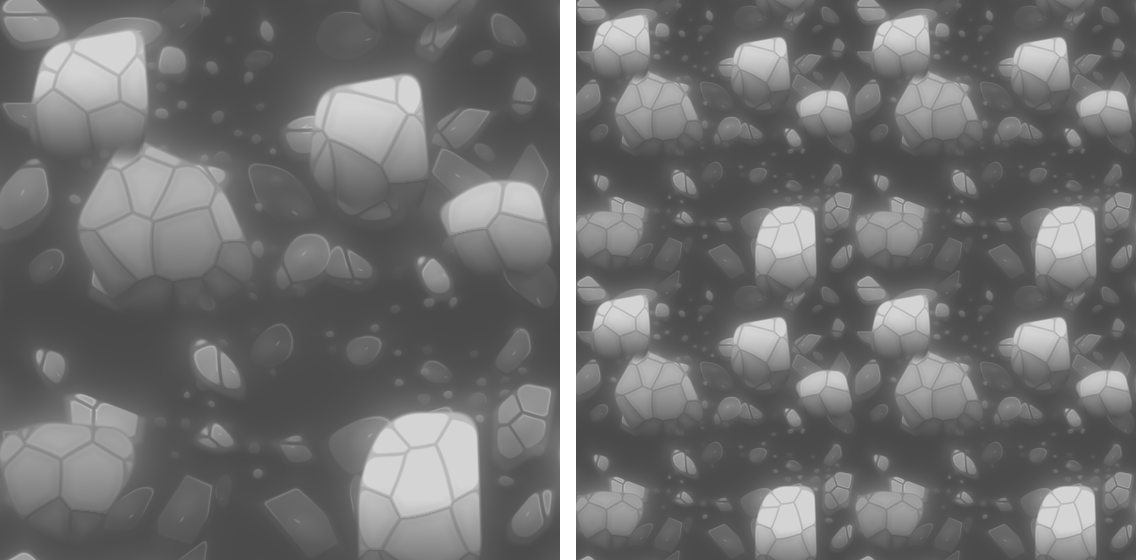
Left, the tile; right, the same tile 2 across and 2 down.
Reproduce this texture map procedurally as a WebGL 2 fragment shader.

```glsl
#version 300 es
precision highp float;

uniform vec2 u_resolution;
out vec4 outColor;

#define GROUND 0.283
#define BOULDER_GRID vec2(2.0, 3.0)
#define BOULDER_RADII vec2(0.095, 0.19)
#define PIECE_GRID 10.0
#define STONE_GRID vec2(7.0)
#define STONE_RADII vec2(0.04, 0.085)
#define COBBLE_GRID vec2(12.0)
#define COBBLE_RADII vec2(0.018, 0.038)
#define PEBBLE_GRID vec2(23.0)
#define PEBBLE_RADII vec2(0.01, 0.021)
#define EDGE 0.004
#define TAU 6.2831853

float hash(vec2 p) {
  return fract(sin(dot(p, vec2(127.1, 311.7))) * 43758.5453);
}

vec2 hash2(vec2 p) {
  return vec2(hash(p), hash(p + vec2(37.2, 17.9)));
}

// Value noise that wraps after n cells
float noise(vec2 uv, float n) {
  vec2 cell = floor(uv * n), f = fract(uv * n);
  f = f * f * (3.0 - 2.0 * f);
  float a = hash(mod(cell, n)), b = hash(mod(cell + vec2(1, 0), n));
  float c = hash(mod(cell + vec2(0, 1), n)), d = hash(mod(cell + 1.0, n));
  return mix(mix(a, b, f.x), mix(c, d, f.x), f.y);
}

float smoothMax(float a, float b, float k) {
  float h = max(k - abs(a - b), 0.0) / k;
  return max(a, b) + h * h * k * 0.25;
}

// Distance to a random polygon with rounded corners
float hull(vec2 p, float r, float roundness, vec2 seed) {
  float d = -1.0;
  for (int i = 0; i < 6; i++) {
    vec2 rnd = hash2(seed + float(i) * vec2(3.7, 5.3));
    float angle = (float(i) + 0.7 * rnd.x) * TAU / 6.0;
    float side = dot(p, vec2(cos(angle), sin(angle))) - r * mix(0.55, 1.0, rnd.y);
    d = smoothMax(d, side, roundness * r);
  }
  return d;
}

// Wrapped Voronoi: border distance, height of the piece centre, piece value
vec3 pieces(vec2 uv) {
  vec2 g = uv * PIECE_GRID, cell = floor(g), nearest = vec2(8.0), id = cell;
  for (int j = -1; j <= 1; j++)
  for (int i = -1; i <= 1; i++) {
    vec2 c = cell + vec2(i, j);
    vec2 v = c + 0.05 + 0.9 * hash2(mod(c, PIECE_GRID) + 71.0) - g;
    if (dot(v, v) < dot(nearest, nearest)) { nearest = v; id = c; }
  }
  float border = 8.0;
  for (int j = -2; j <= 2; j++)
  for (int i = -2; i <= 2; i++) {
    vec2 c = id + vec2(i, j);
    vec2 v = c + 0.05 + 0.9 * hash2(mod(c, PIECE_GRID) + 71.0) - g;
    vec2 gap = v - nearest;
    if (i != 0 || j != 0) border = min(border, dot(0.5 * (v + nearest), normalize(gap)));
  }
  return vec3(border / PIECE_GRID, nearest.y / PIECE_GRID, hash(mod(id, PIECE_GRID) + 23.0));
}

// Loose stones: dim skirt, lit cap, partial rim and a small glint
float addStones(float tone, vec2 uv, float border, vec2 grid, vec2 radii, float share, float cluster, float seed) {
  vec2 base = floor(uv * grid);
  for (int j = -1; j <= 1; j++)
  for (int i = -1; i <= 1; i++) {
    vec2 cell = base + vec2(i, j), id = mod(cell, grid) + seed;
    vec2 rnd = hash2(id + 5.1), kind = hash2(id + 11.7);
    float crowd = 2.0 * smoothstep(0.35, 0.75, noise((id - seed) / grid, 5.0));
    if (hash(id + 2.3) > share * mix(1.0, crowd, cluster)) continue;

    vec2 p = uv - (cell + 0.2 + 0.6 * hash2(id)) / grid;
    float r = mix(radii.x, radii.y, rnd.x), angle = (rnd.y - 0.5) * 2.8;
    float detail = smoothstep(0.015, 0.05, r);
    vec2 axis = vec2(cos(angle), sin(angle));
    vec2 q = vec2(dot(p, axis), dot(p, vec2(-axis.y, axis.x)));
    q *= mix(vec2(0.95, 1.05), vec2(0.8, 1.25), detail);
    vec2 up = vec2(axis.y, axis.x) * r;
    float roundness = mix(0.7, mix(0.06, 0.5, kind.x), detail);
    float lift = mix(0.05, mix(0.16, 0.31, detail), pow(kind.y, 1.5));
    float light = smoothstep(-1.0, 0.8, p.y / r);

    float skirt = hull(q, r, roundness, id);
    float cap = hull(q - 0.12 * up, r * 0.86, roundness, id);
    float soft = min(EDGE, r * 0.13);
    if (kind.y > 0.5 && detail > 0.8) cap = smoothMax(cap, 0.0008 - border, 0.01);
    float reach = smoothstep(1.15, 0.6, length(p * grid));
    tone += 0.25 * lift * light * reach * exp(-max(skirt, 0.0) / (0.4 * r));

    float level = GROUND + lift * mix(0.2, 0.6, light);
    tone = max(tone, mix(tone, level, smoothstep(soft, -2.0 * soft, skirt)));
    level = GROUND + lift * mix(0.45, 1.1, light);
    level += 0.025 * detail * smoothstep(0.5, 0.1, length(q / r - 0.3 * (rnd - 0.3)));
    float rim = exp(-pow((cap + soft) / (0.4 * soft), 2.0));
    level += 0.07 * detail * rim * smoothstep(0.4, 1.0, dot(normalize(p + 1e-5), axis.yx));
    vec2 glint = (q / r - 0.5 * (kind - 0.3)) * vec2(0.8, 1.6);
    level += 0.08 * detail * smoothstep(0.08, 0.02, length(glint));
    tone = max(tone, mix(tone, level, smoothstep(0.0, -soft, cap)));
  }
  return tone;
}

// Cracked boulders: bright on top, sinking into the ground, with a glow
float addBoulders(float tone, vec2 uv, vec3 piece) {
  vec2 base = floor(uv * BOULDER_GRID);
  for (int j = -1; j <= 1; j++)
  for (int i = -1; i <= 1; i++) {
    vec2 cell = base + vec2(i, j), id = mod(cell, BOULDER_GRID) + 41.0;
    vec2 rnd = hash2(id + 7.3);
    vec2 p = uv - (cell + 0.22 + 0.56 * hash2(id + 3.9)) / BOULDER_GRID;
    float r = mix(BOULDER_RADII.x, BOULDER_RADII.y, rnd.x);
    float body = hull(p * vec2(1.05, 0.95), r, 0.25, id);
    float chunk = smoothMax(body, 0.001 - piece.x, 0.016);

    float light = smoothstep(-0.95, 0.65, (p.y + 0.2 * piece.y) / r);
    float level = mix(0.33, mix(0.64, 0.92, rnd.y), light) + 0.1 * (piece.z - 0.5) * light;
    level += 0.02 * light * exp(-pow((chunk + 0.005) / 0.003, 2.0));
    level -= 0.04 * smoothstep(-0.025, 0.0, chunk);
    level = min(level, 0.83);

    float glow = smoothstep(-1.0, 0.7, p.y / r) * exp(-max(body, 0.0) / 0.036);
    tone += 0.15 * glow;
    float cover = smoothstep(-0.9, -0.45, p.y / r);
    float crack = mix(GROUND, level, 0.8);
    tone = mix(tone, crack, cover * smoothstep(EDGE, -EDGE, body));
    tone = mix(tone, level, cover * smoothstep(0.0, -EDGE, chunk));
  }
  return tone;
}

void main() {
  vec2 uv = gl_FragCoord.xy / u_resolution;
  vec3 piece = pieces(uv + 0.007 * sin(TAU * (4.0 * uv.yx + vec2(0.0, 0.3))));
  float tone = GROUND + 0.02 * noise(uv, 4.0);
  tone = addStones(tone, uv, piece.x, STONE_GRID, STONE_RADII, 0.8, 0.0, 13.0);
  tone = addStones(tone, uv, piece.x, COBBLE_GRID, COBBLE_RADII, 0.25, 0.5, 83.0);
  tone = addStones(tone, uv, piece.x, PEBBLE_GRID, PEBBLE_RADII, 0.25, 1.0, 59.0);
  tone = addBoulders(tone, uv, piece);
  outColor = vec4(vec3(tone), 1.0);
}
```
